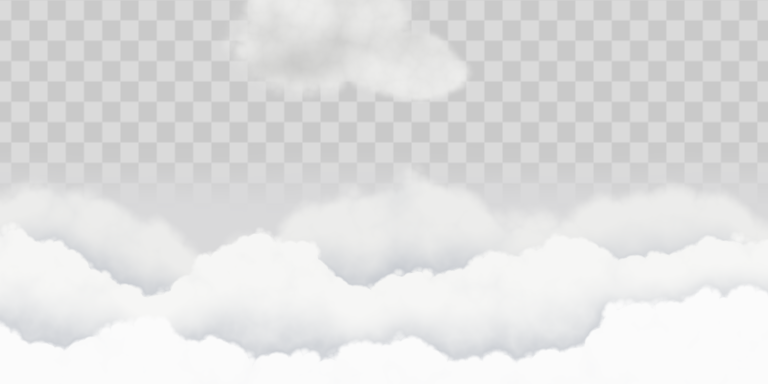
This texture is drawn by a WebGL 1 fragment shader. Its source:

```glsl
precision highp float;
// Banks of pale cumulus below one drifting cloud, over a grey checkerboard.
uniform vec2 u_resolution;

const float PI = 3.14159;

vec2 hash2(vec2 p) {
  vec2 q = vec2(dot(p, vec2(127.1, 311.7)), dot(p, vec2(269.5, 183.3)));
  return fract(sin(q) * 43758.5);
}

// Rounded cellular noise: one dome around each scattered seed.
float domes(vec2 p) {
  vec2 cell = floor(p);
  vec2 local = p - cell;
  float nearest = 1.0;
  for (int j = -1; j <= 1; j++) {
    for (int i = -1; i <= 1; i++) {
      vec2 o = vec2(float(i), float(j));
      vec2 d = o + hash2(cell + o) - local;
      nearest = min(nearest, dot(d, d));
    }
  }
  return 1.0 - nearest;
}

// Layered domes, centred near zero.
float billow(vec2 p) {
  float sum = 0.0;
  float amp = 0.5;
  for (int i = 0; i < 4; i++) {
    sum += amp * (domes(p) - 0.78);
    p = mat2(1.6, 1.2, -1.2, 1.6) * p + 7.3;
    amp *= 0.5;
  }
  return sum;
}

// Slow swirl from layered sines.
vec2 swirl(vec2 p) {
  vec2 a = sin(p.yx * vec2(11.0, 9.0) + vec2(0.4, 2.1));
  return a + 0.5 * sin(p.yx * 23.0 + a.yx * 1.7);
}

// Smooth ridge height through sixteen evenly spaced knots.
float ridge(float x, mat4 knots) {
  float h = 0.0;
  for (int i = 0; i < 4; i++) {
    for (int j = 0; j < 4; j++) {
      float w = clamp(1.0 - abs(x * 7.5 - float(i * 4 + j)), 0.0, 1.0);
      h += knots[i][j] * w * w * (3.0 - 2.0 * w);
    }
  }
  return h;
}

float ellipseField(vec2 p, vec2 center, vec2 radii) {
  return 1.0 - length((p - center) / radii);
}

float spot(vec2 p, vec2 center, vec2 radii) {
  vec2 d = (p - center) / radii;
  return exp(-dot(d, d));
}

vec3 checker(vec2 p, float sharpness) {
  vec2 grid = vec2(p.x * 21.1 - 0.615, (1.0 - p.y) * 18.87);
  vec2 wave = clamp(sin(PI * grid) * sharpness, -1.0, 1.0);
  return vec3(mix(0.855, 0.79, 0.5 + 0.5 * wave.x * wave.y));
}

// Shadow gathers deep inside a bank, just above the bank in front.
float pocket(float depth, float gap) {
  return smoothstep(0.04, 0.22, depth) * exp(-max(gap, 0.0) / 0.07);
}

vec3 addBank(vec3 under, float depth, float softness, vec3 lit, float shadow) {
  vec3 color = mix(lit, vec3(0.77, 0.785, 0.81), clamp(shadow, 0.0, 1.0));
  return mix(under, color, smoothstep(-softness, softness, depth));
}

vec3 addFloatingCloud(vec3 under, vec2 p) {
  float puffs = billow(p * 7.0 + 31.0);
  vec2 q = p + 0.012 * swirl(p);
  float field = max(ellipseField(q, vec2(0.83, 0.94), vec2(0.25, 0.19)),
                    ellipseField(q, vec2(1.05, 0.82), vec2(0.18, 0.095)));
  field += 0.5 * puffs;
  float shade = 0.10 * spot(q, vec2(0.76, 0.83), vec2(0.12, 0.05))
              + 0.05 * spot(q, vec2(1.05, 0.88), vec2(0.14, 0.05));
  vec3 color = vec3(0.905, 0.905, 0.9) - shade + 0.16 * puffs;
  return mix(under, color, 0.95 * smoothstep(-0.04, 0.24, field));
}

void main() {
  vec2 p = gl_FragCoord.xy / u_resolution * vec2(2.0, 1.0);

  // Ridge lines from far to near
  float farRidge = ridge(p.x, mat4(
    0.484, 0.536, 0.5, 0.432, 0.318, 0.38, 0.448, 0.5,
    0.557, 0.492, 0.427, 0.438, 0.484, 0.497, 0.505, 0.414));
  float midRidge = ridge(p.x, mat4(
    0.417, 0.362, 0.297, 0.224, 0.331, 0.388, 0.359, 0.25,
    0.292, 0.313, 0.346, 0.38, 0.349, 0.349, 0.385, 0.38));
  float nearRidge = ridge(p.x, mat4(
    0.141, 0.109, 0.156, 0.161, 0.115, 0.089, 0.073, 0.094,
    0.115, 0.057, 0.073, 0.083, 0.198, 0.208, 0.24, 0.24));

  // Checkerboard, floating cloud and haze
  vec3 color = checker(p, max(u_resolution.y * 0.016, 1.0));
  color = addFloatingCloud(color, p);
  float haze = smoothstep(0.61, 0.43, p.y + 0.015 * swirl(p * 0.7).x);
  color = mix(color, vec3(0.85, 0.85, 0.855), haze);

  // Cloud banks
  float farPuffs = billow(p * 6.0 + 0.02 * swirl(p));
  float midPuffs = billow(p * 8.0 + 13.0);
  float nearPuffs = billow(p * 8.0 + 47.0);
  float farDepth = farRidge - p.y + 0.12 * farPuffs;
  float midDepth = midRidge - p.y + 0.11 * midPuffs;
  float nearDepth = nearRidge - p.y + 0.11 * nearPuffs;
  float farShade = 0.9 * pocket(farDepth, -midDepth) - 0.7 * farPuffs;
  float midShade = 0.85 * pocket(midDepth, -nearDepth) - 0.35 * midPuffs;
  color = addBank(color, farDepth, 0.03, vec3(0.925, 0.925, 0.92), farShade);
  color = addBank(color, midDepth, 0.008, vec3(0.965, 0.965, 0.96), midShade);
  color = addBank(color, nearDepth, 0.01, vec3(0.985), -0.15 * nearPuffs);

  gl_FragColor = vec4(color, 1.0);
}
```
